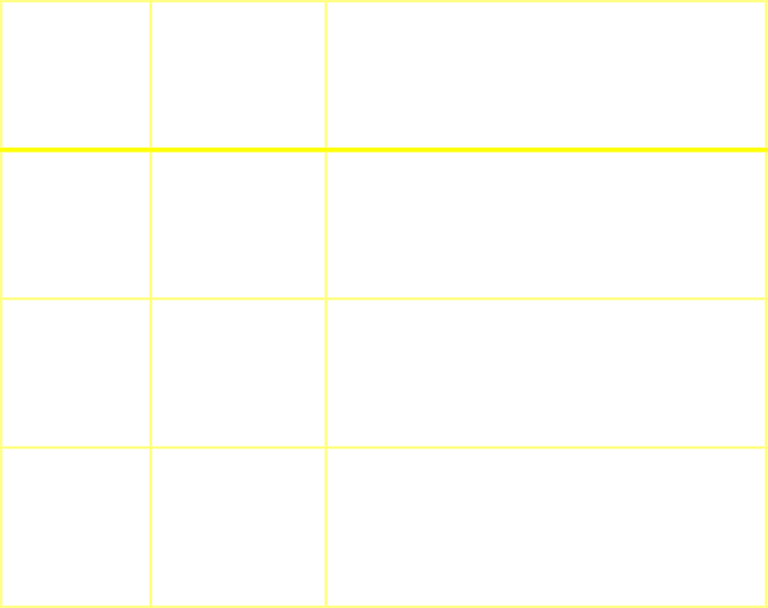
This pattern is drawn by a Shadertoy shader. Its source:

```glsl
// Soft yellow ruled table on white: three columns, four rows, bold line under the header.
#define PAPER vec3(1.0)
#define INK vec3(1.0, 1.0, 0.01)
#define THIN_REACH 0.0036  // half width to the faded rim, in canvas heights
#define BOLD_REACH 0.0054
#define SOFTNESS 0.0032    // length of the fade, in canvas heights
#define THIN_INK 0.57      // peak strength of the thin lines
#define INSET 0.0017       // frame distance from top, left and bottom edges
#define RIGHT_INSET 0.0030 // frame distance from the right edge
#define COLUMN_A 0.1962    // inner column lines, in canvas widths
#define COLUMN_B 0.4245
#define ROW_PITCH 0.2448   // row height, in canvas heights

// Strength of a line with a faded rim at distance d from its centre.
float softLine(float d, float reach) {
    float fade = max(SOFTNESS, 1.0 / iResolution.y);
    return clamp((reach - abs(d)) / fade, 0.0, 1.0);
}

void mainImage(out vec4 fragColor, in vec2 fragCoord) {
    float aspect = iResolution.x / iResolution.y;
    vec2 p = fragCoord / iResolution.y;

    // Left and right frame, then the two column dividers.
    float thin = softLine(p.x - INSET, THIN_REACH);
    thin = max(thin, softLine(p.x - aspect + RIGHT_INSET, THIN_REACH));
    thin = max(thin, softLine(p.x - COLUMN_A * aspect, THIN_REACH));
    thin = max(thin, softLine(p.x - COLUMN_B * aspect, THIN_REACH));

    // Evenly spaced row lines; the bottom frame closes the taller last row.
    for (int row = 0; row < 4; row++) {
        if (row == 1) continue;
        float y = 1.0 - INSET - float(row) * ROW_PITCH;
        thin = max(thin, softLine(p.y - y, THIN_REACH));
    }
    thin = max(thin, softLine(p.y - INSET, THIN_REACH));

    // Bold rule below the header row.
    float bold = softLine(p.y - 1.0 + INSET + ROW_PITCH, BOLD_REACH);

    fragColor = vec4(mix(PAPER, INK, max(THIN_INK * thin, bold)), 1.0);
}
```
